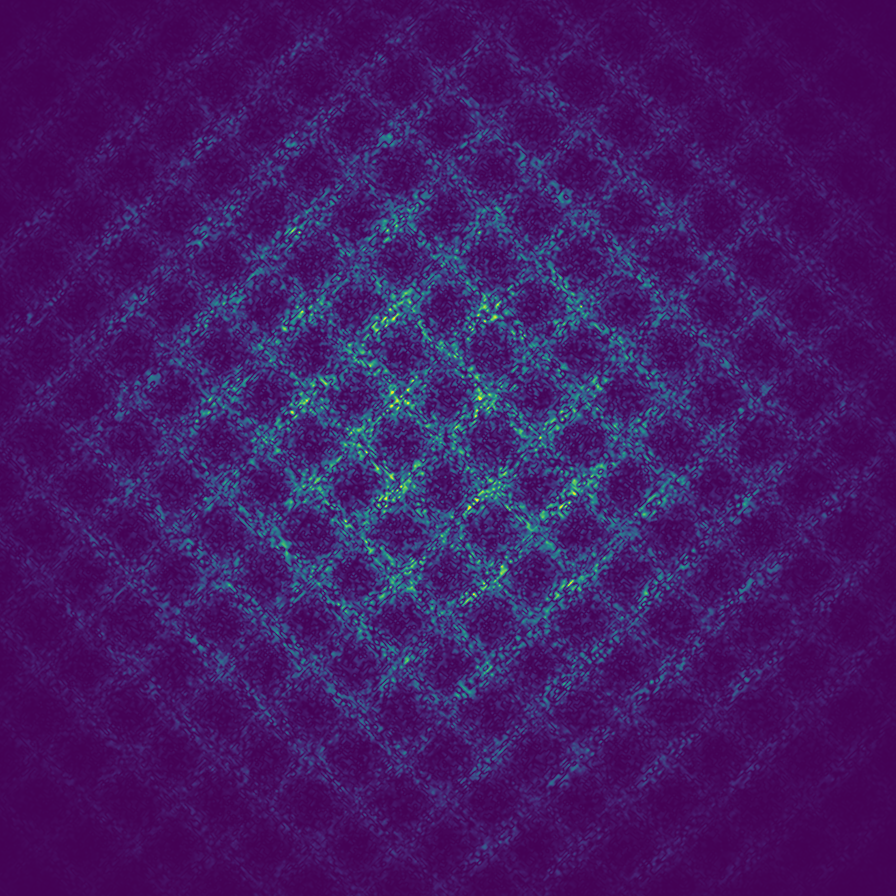
Write a Shadertoy shader that draws this pattern.

```glsl
// A glowing diamond lattice of fine speckle, fading outward over deep violet.

const float PI = 3.14159;
const float PERIOD = 0.1005;                 // width of one diamond
const vec2 CROSSING = vec2(0.498, 0.507);    // a crossing near the middle
const vec2 GLOW_CENTER = vec2(0.493, 0.515);

float hash(vec2 cell) {
    vec3 q = fract(vec3(cell.xyx) * 0.1031);
    q += dot(q, q.yzx + 33.33);
    return fract((q.x + q.y) * q.z);
}

float valueNoise(vec2 p) {
    vec2 cell = floor(p);
    vec2 f = fract(p);
    f = f * f * (3.0 - 2.0 * f);
    float low = mix(hash(cell), hash(cell + vec2(1, 0)), f.x);
    float high = mix(hash(cell + vec2(0, 1)), hash(cell + vec2(1, 1)), f.x);
    return mix(low, high, f.y);
}

// Folded signed noise: bright grains parted by dark gaps, mean near one.
float speckle(vec2 p) {
    float wave = abs(valueNoise(p) - 0.5);
    return 12.0 * wave * sqrt(wave);
}

// Soft ridge around every integer.
float ridge(float x, float width) {
    float d = (fract(x + 0.5) - 0.5) / width;
    return exp(-d * d);
}

// Violet, blue, teal, green, yellow ramp.
vec3 heatColor(float t) {
    vec3 c = vec3(0.267, 0.005, 0.329);
    c = mix(c, vec3(0.283, 0.141, 0.458), clamp(t * 8.0, 0.0, 1.0));
    c = mix(c, vec3(0.229, 0.322, 0.546), clamp(t * 8.0 - 1.0, 0.0, 1.0));
    c = mix(c, vec3(0.128, 0.567, 0.551), clamp(t * 4.0 - 1.0, 0.0, 1.0));
    c = mix(c, vec3(0.369, 0.789, 0.383), clamp(t * 4.0 - 2.0, 0.0, 1.0));
    return mix(c, vec3(0.993, 0.906, 0.144), clamp(t * 4.0 - 3.0, 0.0, 1.0));
}

float latticeLight(vec2 p) {
    // Lattice coordinates along both diagonals
    vec2 q = (p - CROSSING) / PERIOD;
    float rise = q.x + q.y;
    float fall = q.x - q.y;

    // Bands are stronger where they run around the center
    vec2 r = p - GLOW_CENTER;
    float tangent = clamp(r.x * r.y * 8.0, -0.25, 0.25);
    float beat = cos(2.0 * PI * (q.y + 0.08));
    float risingRidge = ridge(fall, 0.2);
    float fallingRidge = ridge(rise, 0.2);
    float risingBand = risingRidge * (1.0 - 0.35 * beat) * (1.0 - tangent);
    float fallingBand = fallingRidge * (0.85 + 0.1 * beat) * (1.0 + tangent);

    // Grains stretch along their own band
    float risingGrain = speckle(vec2(rise * 13.0, fall * 21.0) + 300.0);
    float fallingGrain = speckle(vec2(rise * 21.0, fall * 13.0) + 700.0);
    float fineGrain = speckle(mat2(0.8, 0.6, -0.6, 0.8) * p * 290.0 + 400.0);

    // Overlaps are held back so that crossings do not outshine the bands
    float light = risingBand * risingGrain + fallingBand * fallingGrain;
    light *= 1.0 - 0.35 * risingRidge * fallingRidge;
    float envelope = exp(-dot(r, r) / 0.13);
    return envelope * (0.24 * light + 0.075 * fineGrain);
}

void mainImage(out vec4 fragColor, in vec2 fragCoord) {
    float side = min(iResolution.x, iResolution.y);
    vec2 p = (fragCoord - 0.5 * iResolution.xy) / side + 0.5;

    // Average four samples to smooth the grains
    float light = 0.0;
    for (int i = 0; i < 4; i++) {
        vec2 offset = vec2(i % 2, i / 2) - 0.5;
        light += 0.25 * latticeLight(p + 0.5 * offset / side);
    }
    fragColor = vec4(heatColor(min(light, 1.0)), 1.0);
}
```
